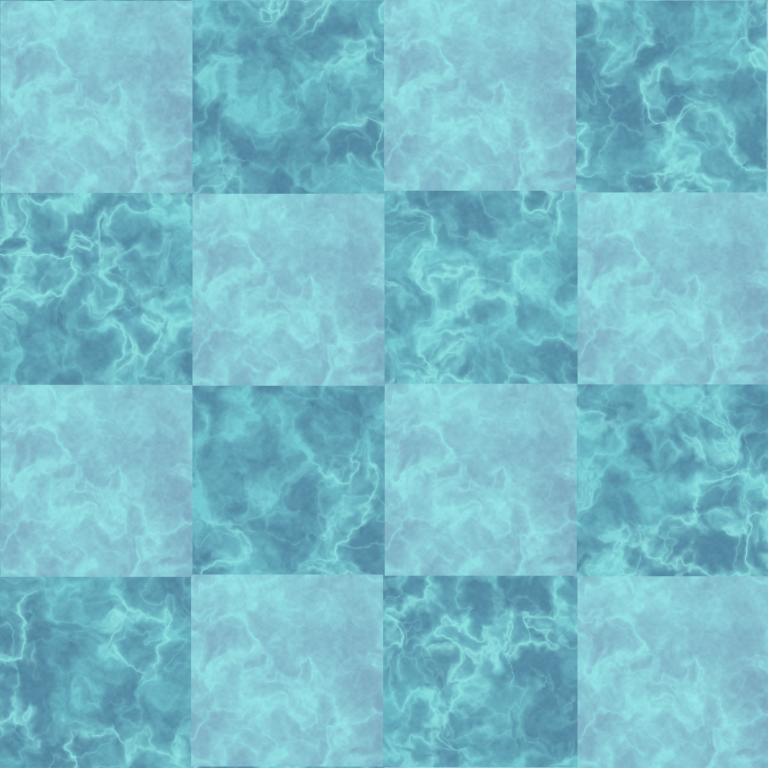
This pattern is drawn by a WebGL 2 fragment shader. Its source:

```glsl
#version 300 es
precision highp float;
// Checkerboard of pale, identical water tiles laid over a continuous sheet of rippling teal water.

#define TILES 4.0
#define TILE_JITTER 0.009
#define CLOUD_SCALE 5.6
#define VEIN_SCALE 4.3
#define WARP 0.2
#define SEA_DEEP vec3(0.325, 0.545, 0.645)
#define SEA_SHALLOW vec3(0.45, 0.785, 0.82)
#define SEA_GLOW vec3(0.58, 0.90, 0.89)
#define PALE_DEEP vec3(0.49, 0.675, 0.76)
#define PALE_SHALLOW vec3(0.565, 0.865, 0.885)
#define PALE_GLOW vec3(0.60, 0.92, 0.92)

uniform vec2 u_resolution;
out vec4 fragColor;

float hash(vec2 p) {
    return fract(sin(dot(p, vec2(127.1, 311.7))) * 43758.5453);
}

float noise(vec2 p) {
    vec2 i = floor(p), f = fract(p);
    f = f * f * f * (f * (f * 6.0 - 15.0) + 10.0);
    return mix(mix(hash(i), hash(i + vec2(1, 0)), f.x),
               mix(hash(i + vec2(0, 1)), hash(i + vec2(1, 1)), f.x), f.y);
}

float fbm(vec2 p, int octaves) {
    float sum = 0.0, amplitude = 0.5, total = 0.0;
    for (int i = 0; i < octaves; i++) {
        sum += amplitude * noise(p);
        total += amplitude;
        amplitude *= 0.52;
        p = mat2(1.6, 1.2, -1.2, 1.6) * p + 7.3;
    }
    return sum / total;
}

// x: cloudy depth tone, y: bright caustic veins
vec2 water(vec2 p) {
    vec2 bend = vec2(fbm(p * 5.0, 4), fbm(p * 5.0 + 17.0, 4)) - 0.5;
    vec2 q = p + WARP * bend;
    float swell = noise(p * 1.9 + 13.0) - 0.5;
    float clouds = fbm(q * CLOUD_SCALE + 3.0, 5) - 0.5;
    float ridge = abs(fbm(q * VEIN_SCALE + 41.0, 4) - 0.5);
    float fineRidge = abs(fbm(q * VEIN_SCALE * 1.7 + 67.0, 3) - 0.5);
    float strength = smoothstep(0.2, 0.75, noise(p * 2.7 + 9.0));
    float tone = 0.5 + 1.35 * clouds + 0.35 * swell
               + 0.6 * (exp(-ridge * 10.0) - 0.45) + 0.3 * (exp(-fineRidge * 10.0) - 0.45);
    float veins = exp(-ridge * 23.0) * strength + 0.35 * exp(-fineRidge * 22.0) * strength;
    return vec2(clamp(tone, 0.0, 1.0), min(veins, 1.0));
}

vec3 seaColor(vec2 p) {
    vec2 w = water(p);
    return mix(mix(SEA_DEEP, SEA_SHALLOW, w.x), SEA_GLOW, 0.75 * w.y);
}

// One pale motif; t runs from 0 to 1 over the tile
vec3 paleColor(vec2 t) {
    vec2 w = water(t + vec2(23.4, 11.7));
    vec2 wobble = 0.13 * (vec2(fbm(t * 8.0, 4), fbm(t * 8.0 + 31.0, 4)) - 0.5);
    vec2 q = t + wobble;

    // Greyer shade at lower right and at the left edge
    vec2 right = t - vec2(0.88, 0.28), left = t - vec2(0.02, 0.72);
    float shade = 0.35 * exp(-dot(right, right) * 14.0) + 0.35 * exp(-dot(left, left) * 60.0);
    float tone = clamp(0.62 + 0.85 * (w.x - 0.5) + 0.12 * (t.y - 0.4) - shade, 0.0, 1.0);

    // Slanting strand at left, arched strand at right, each fading in and out
    float slant = abs(q.y - 0.44 + 0.8 * q.x) * 0.78;
    float slantFade = smoothstep(0.03, 0.15, t.x) * smoothstep(0.47, 0.34, t.x);
    float arch = abs(length((q - vec2(0.67, 0.10)) / vec2(0.15, 0.31)) - 1.0) * 0.15;
    float archFade = smoothstep(0.05, 0.2, t.y);
    float strands = exp(-slant * 70.0) * slantFade + exp(-arch * 60.0) * archFade;
    strands *= 0.35 + 0.65 * smoothstep(0.3, 0.65, noise(t * 7.0 + 3.0));

    float glow = min(0.35 * w.y + 0.6 * strands, 0.8);
    return mix(mix(PALE_DEEP, PALE_SHALLOW, tone), PALE_GLOW, glow);
}

void main() {
    vec2 p = gl_FragCoord.xy / u_resolution * TILES;
    vec2 edge = 0.75 * TILES / u_resolution;

    // Find the slightly misplaced pale tile covering this point
    float cover = 0.0;
    vec2 local = vec2(0.5);
    for (int y = -1; y <= 1; y++) {
        for (int x = -1; x <= 1; x++) {
            vec2 cell = floor(p) + vec2(x, y);
            if (mod(cell.x + cell.y, 2.0) < 0.5) continue;
            vec2 shift = TILE_JITTER * (2.0 * vec2(hash(cell + 5.0), hash(cell + 71.0)) - 1.0);
            vec2 t = p - cell - shift;
            vec2 inside = smoothstep(-edge, edge, 0.5 - abs(t - 0.5));
            float mask = inside.x * inside.y;
            if (mask > cover) {
                cover = mask;
                local = t;
            }
        }
    }

    vec3 color = mix(seaColor(p), paleColor(local), cover);

    // Faint fine mottling
    color += 0.03 * (noise(p * 40.0) - 0.5) + 0.025 * (noise(p * 75.0 + 5.0) - 0.5);
    fragColor = vec4(color, 1.0);
}
```
